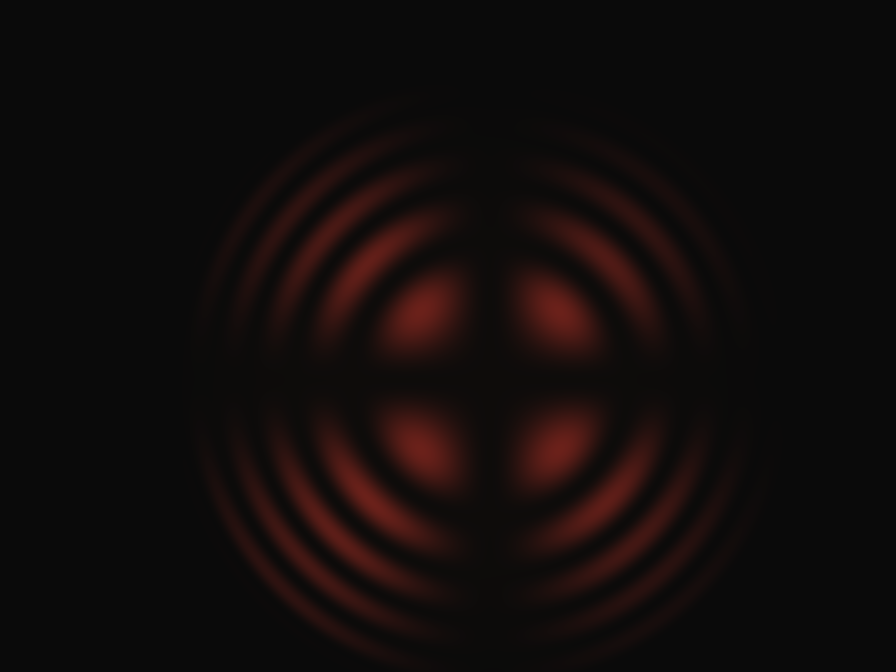
Reproduce this background procedurally as a WebGL 2 fragment shader.

```glsl
#version 300 es
precision highp float;
// Conoscopic interference figure: red rings crossed by a dark cross in a soft round field.

uniform vec2 u_resolution;
out vec4 fragColor;

// Lengths are in canvas heights, measured from the canvas centre.
const vec2 AXIS_CENTER = vec2(0.0625, -0.066);  // where the arms of the cross meet
const vec2 FIELD_CENTER = vec2(0.019, -0.099);  // middle of the illumination
const float FRINGE_RADIUS = 0.2065;             // radius of the first dark ring
const vec2 FIELD_FADE = vec2(0.19, 0.52);       // light falls off between these radii
const vec2 APERTURE_FADE = vec2(0.44, 0.485);   // soft rim of the rings
const vec3 BACKGROUND = vec3(0.039, 0.039, 0.039);
const vec3 FIELD_HAZE = vec3(0.014, 0.007, 0.002);
const vec3 RING_RED = vec3(0.365, 0.083, 0.062);
const float PI = 3.14159265;

// One inside the radius range, fading smoothly to zero outside.
float softDisc(float radius, vec2 fade) {
    return 1.0 - smoothstep(fade.x, fade.y, radius);
}

// Phase grows with the squared radius, so rings crowd together outwards.
float fringes(float radius) {
    float order = radius * radius / (FRINGE_RADIUS * FRINGE_RADIUS);
    float wave = sin(PI * order);
    return wave * wave;
}

// sin^2 of twice the angle: dark along both axes, bright on the diagonals.
float crossMask(vec2 p) {
    float s = 2.0 * p.x * p.y / max(dot(p, p), 1e-6);
    return s * s;
}

void main() {
    vec2 p = (gl_FragCoord.xy - 0.5 * u_resolution) / u_resolution.y;
    vec2 q = p - AXIS_CENTER;
    float radius = length(q);

    float light = softDisc(length(p - FIELD_CENTER), FIELD_FADE)
                * softDisc(radius, APERTURE_FADE);
    float intensity = fringes(radius) * crossMask(q);

    vec3 color = BACKGROUND + light * (FIELD_HAZE + RING_RED * intensity);
    fragColor = vec4(color, 1.0);
}
```
